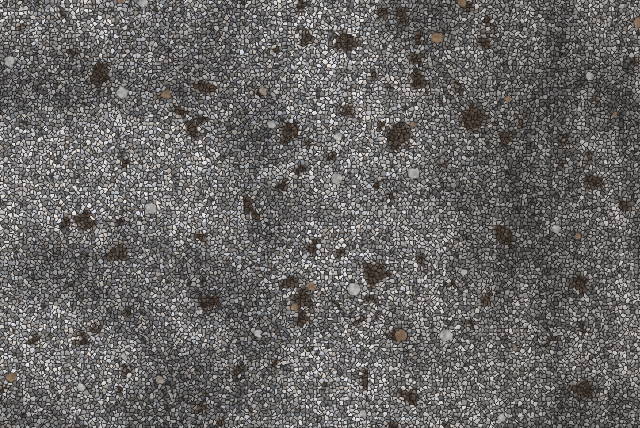
A WebGL 1 fragment shader for this texture:

```glsl
precision highp float;
// Weathered concrete: tightly packed grey grit with brown pits, dark stains and a few pebbles.

uniform vec2 u_resolution;

const float GRAINS = 112.0;        // grains per canvas height
const float GRAIN_JITTER = 0.92;
const float GAP_WIDTH = 0.40;      // soft gap between grains, in grain units
const float GAP_TONE = 0.15;
const float GRAIN_DARK = 0.39;
const float GRAIN_LIGHT = 0.82;
const float STAIN_STRENGTH = 0.30;
const vec3 WARM_TINT = vec3(1.035, 0.995, 0.955);
const vec3 COOL_TINT = vec3(0.970, 1.000, 1.045);
const vec3 SHADOW_TINT = vec3(1.04, 0.99, 0.97);
const vec3 PIT_DARK = vec3(0.12, 0.10, 0.085);
const vec3 PIT_LIGHT = vec3(0.38, 0.32, 0.27);
const vec3 PEBBLE_TAN = vec3(0.53, 0.43, 0.34);
const vec3 PEBBLE_PALE = vec3(0.69, 0.69, 0.68);

float hash(vec2 p) {
  vec3 q = fract(vec3(p.xyx) * 0.1031);
  q += dot(q, q.yzx + 33.33);
  return fract((q.x + q.y) * q.z);
}

vec2 hash2(vec2 p) {
  return vec2(hash(p + 17.3), hash(p + 71.9));
}

float noise(vec2 p) {
  vec2 i = floor(p);
  vec2 f = fract(p);
  f = f * f * (3.0 - 2.0 * f);
  return mix(mix(hash(i), hash(i + vec2(1.0, 0.0)), f.x),
             mix(hash(i + vec2(0.0, 1.0)), hash(i + vec2(1.0)), f.x), f.y);
}

float layeredNoise(vec2 p) {
  float sum = 0.0;
  float weight = 0.5;
  for (int i = 0; i < 4; i++) {
    sum += weight * noise(p);
    p = mat2(1.6, 1.2, -1.2, 1.6) * p + 5.7;
    weight *= 0.5;
  }
  return sum / 0.9375;
}

// Nearest grain: xy = its cell, z = border distance, w = height of the point above its centre
vec4 grainAt(vec2 p) {
  vec2 base = floor(p);
  vec2 cell = base;
  float first = 9.0;
  float second = 9.0;
  float rise = 0.0;
  for (int y = -1; y <= 1; y++) {
    for (int x = -1; x <= 1; x++) {
      vec2 c = base + vec2(float(x), float(y));
      vec2 d = p - c - 0.5 - GRAIN_JITTER * (hash2(c) - 0.5);
      float dist = length(d);
      if (dist < first) {
        second = first;
        first = dist;
        cell = c;
        rise = d.y;
      } else {
        second = min(second, dist);
      }
    }
  }
  return vec4(cell, second - first, rise);
}

// Sparse round blobs: x = signed distance in canvas heights, y = random value of the blob
vec2 scatter(vec2 p, float density, float chance, float seed) {
  vec2 q = mat2(0.88, 0.47, -0.47, 0.88) * p * density + seed;
  vec2 cell = floor(q);
  vec2 d = fract(q) - 0.5 - 0.4 * (hash2(cell + seed) - 0.5);
  float size = mix(0.10, 0.28, hash(cell + seed * 2.0));
  float present = step(hash(cell + seed * 3.0), chance);
  return vec2(mix(1.0, (length(d) - size) / density, present), hash(cell + seed * 4.0));
}

void main() {
  vec2 p = gl_FragCoord.xy / u_resolution.y;
  float pixel = 1.0 / u_resolution.y;
  float across = gl_FragCoord.x / u_resolution.x;

  // Grains, slightly lit from above
  vec2 wobble = vec2(noise(p * 160.0), noise(p * 160.0 + 40.0)) - 0.5;
  vec4 grain = grainAt(p * GRAINS + 0.5 * wobble);
  float id = hash(grain.xy + 3.1);
  float body = smoothstep(-0.05, max(GAP_WIDTH, pixel * GRAINS), grain.z);
  float tone = mix(GAP_TONE, mix(GRAIN_DARK, GRAIN_LIGHT, id) + 0.10 * grain.w, body);

  // Broad stains, with vertical streaks toward the right
  float rightSide = smoothstep(0.50, 0.85, across);
  float cloud = layeredNoise(p * 5.0 + 2.0);
  float streak = layeredNoise(vec2(p.x * 22.0, p.y * 4.0));
  float stain = smoothstep(0.42, 0.78, mix(cloud, streak, 0.5 * rightSide) + 0.08 * rightSide);
  tone *= 1.09 - 0.10 * rightSide - STAIN_STRENGTH * stain;
  vec3 tint = mix(WARM_TINT, COOL_TINT, hash(grain.xy + 9.7) * (1.0 - 0.4 * rightSide));
  vec3 color = tone * mix(SHADOW_TINT, tint, body);

  // Brown pits with edges broken grain by grain, most common around the middle
  float band = exp(-pow((across - 0.56) / 0.17, 2.0));
  vec2 ragged = p + 0.035 * (vec2(layeredNoise(p * 30.0), layeredNoise(p * 30.0 + 9.0)) - 0.5);
  float pitEdge = min(scatter(ragged, 9.0, 0.14 + 0.32 * band, 4.0).x,
                      scatter(ragged, 17.0, 0.12 + 0.16 * band, 11.0).x);
  float pit = 1.0 - smoothstep(-0.007, 0.005, pitEdge + 0.010 * (id - 0.5));
  vec3 soil = mix(PIT_DARK, PIT_LIGHT, body * mix(0.2, 1.0, noise(p * 190.0)));
  color = mix(color, soil, 0.88 * pit);

  // Isolated larger pebbles with a dark rim
  vec2 pebble = scatter(p + 0.006 * wobble, 20.0, 0.06, 23.0);
  float inside = 1.0 - smoothstep(-pixel, pixel, pebble.x);
  float rim = 1.0 - smoothstep(0.0, 0.004, pebble.x);
  vec3 stone = mix(PEBBLE_TAN, PEBBLE_PALE, smoothstep(0.3, 0.6, pebble.y));
  color *= 1.0 - 0.45 * rim * (1.0 - inside);
  color = mix(color, stone * (0.82 + 0.32 * noise(p * 130.0)), 0.9 * inside);

  gl_FragColor = vec4(clamp(color, 0.0, 1.0), 1.0);
}
```
